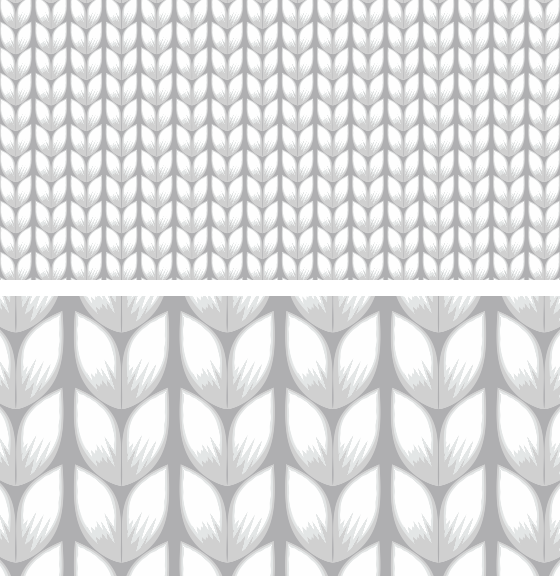
Top: the whole. Bottom: its middle third, enlarged.
A WebGL 1 fragment shader for this pattern:

```glsl
precision highp float;
// Knitted stockinette: columns of paired, brush-streaked leaf stitches in greys.

uniform vec2 u_resolution;

#define COLUMNS 15.9               // stitch columns across the canvas
#define ROW_PITCH 0.726            // row height in column widths
#define ROW_SHIFT 0.35             // vertical phase in rows
#define LEAF_TOP vec2(0.44, 0.93)  // outer tip, from the lower tip at zero
#define LEAF_HALF 0.216            // greatest half width of a leaf
#define RIM 0.02                   // width of the mid grey rim
#define CORE_INSET 0.042           // distance from leaf edge to white core
#define STREAKS 28.0               // streak frequency across a leaf
#define GAP_COLOR vec3(0.685, 0.685, 0.695)
#define RIM_COLOR vec3(0.815)
#define SHEEN_COLOR vec3(0.89, 0.90, 0.90)
#define CORE_COLOR vec3(0.995)

vec2 gradientAt(vec2 cell) {
  float a = 6.2832 * fract(sin(dot(cell, vec2(127.1, 311.7))) * 4375.85);
  return vec2(cos(a), sin(a));
}

float gradientNoise(vec2 p) {
  vec2 i = floor(p), f = fract(p);
  vec2 w = f * f * f * (f * (f * 6.0 - 15.0) + 10.0);
  vec2 e = vec2(1.0, 0.0);
  float low = mix(dot(gradientAt(i), f),
                  dot(gradientAt(i + e), f - e), w.x);
  float high = mix(dot(gradientAt(i + e.yx), f - e.yx),
                   dot(gradientAt(i + e.xx), f - e.xx), w.x);
  return mix(low, high, w.y);
}

// Leaf coordinates: x across (outer side positive), y along from 0 to 1.
vec2 leafCoords(vec2 p) {
  float len = length(LEAF_TOP);
  vec2 axis = LEAF_TOP / len;
  return vec2(dot(p, vec2(axis.y, -axis.x)), dot(p, axis) / len);
}

// Approximate depth inside the leaf; the outer side bulges lower.
float leafDepth(vec2 leaf) {
  float t = clamp(leaf.y, 0.0, 1.0);
  float skewed = pow(t, leaf.x > 0.0 ? 0.8 : 1.25);
  float halfWidth = LEAF_HALF * pow(max(sin(3.14159 * skewed), 0.0), 0.95);
  return halfWidth - abs(leaf.x) - abs(leaf.y - t) * length(LEAF_TOP);
}

float cover(float d, float aa) {
  return smoothstep(-0.5 * aa, 0.5 * aa, d);
}

vec3 paintLeaf(vec3 color, vec2 p, float side, float aa) {
  vec2 leaf = leafCoords(p);
  float depth = leafDepth(leaf);

  // Long streaks fray the lower ends of the pale layers.
  float streak = gradientNoise(vec2(leaf.x * STREAKS + side * 7.3,
                                    leaf.y * 2.0 + 4.2));
  float fray = 0.25 * streak;
  // The grey rim thickens toward the foot of the leaf.
  float foot = 0.04 * (1.0 - smoothstep(0.2, 0.65, leaf.y));
  float sheen = min(depth - RIM - foot, (leaf.y - 0.25 - fray) * 0.45);
  float core = min(depth - CORE_INSET - foot - 0.015 * streak,
                   (leaf.y - 0.38 - 0.15 * leaf.x - fray) * 0.4);

  color = mix(color, RIM_COLOR, cover(depth, aa));
  color = mix(color, SHEEN_COLOR, cover(sheen, aa));
  return mix(color, CORE_COLOR, cover(core, aa));
}

void main() {
  vec2 p = (gl_FragCoord.xy - 0.5 * u_resolution) / u_resolution.x * COLUMNS;
  float aa = 1.2 * COLUMNS / u_resolution.x;

  // Mirror each column about its centre to form the V.
  float x = fract(p.x) - 0.5;
  float side = step(0.0, x);
  float y = fract(p.y / ROW_PITCH - ROW_SHIFT) * ROW_PITCH;

  // Rows overlap, so draw the stitch below, this one and the one above.
  vec3 color = GAP_COLOR;
  for (int i = -1; i <= 1; i++) {
    vec2 local = vec2(abs(x), y - float(i) * ROW_PITCH);
    color = paintLeaf(color, local, side, aa);
  }
  gl_FragColor = vec4(color, 1.0);
}
```
